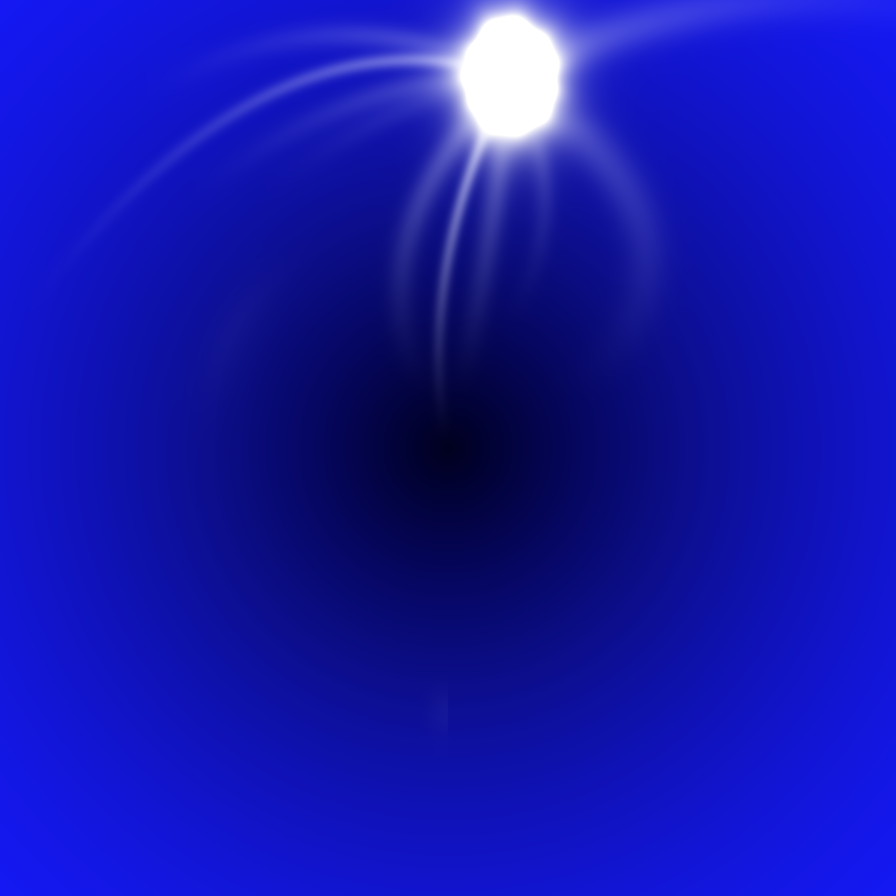
Write a WebGL 1 fragment shader that draws this background.

```glsl
precision highp float;
// A deep blue radial well, dark in the middle, with a white flare near the top.
// Curved light trails leave the flare; each is a parabola with a soft
// cross-section that fades along its length. All light is mixed toward white.

uniform vec2 u_resolution;

// Trail along axis.x, displaced along axis.y by slope * t + bend * t * t.
float trail(vec2 axis, float slope, float bend, float reach, float width) {
  float t = axis.x;
  float tilt = slope + 2.0 * bend * t;
  float offset = axis.y - (slope + bend * t) * t;
  float across = offset / (width * sqrt(1.0 + tilt * tilt));
  float remaining = clamp(1.0 - t / reach, 0.0, 1.0);
  return exp(-across * across) * smoothstep(0.0, 0.06, t) * pow(remaining, 1.4);
}

// Bright core with a slightly uneven rim and a soft halo.
float flare(vec2 q) {
  float angle = atan(q.y, q.x);
  float lumps = 0.0018 * cos(5.0 * angle + 0.7) + 0.0012 * cos(11.0 * angle);
  float d = length(q / vec2(0.8, 1.0)) + lumps;
  return min(1.0, 1.15 * exp(-max(d - 0.064, 0.0) / 0.021));
}

void main() {
  vec2 p = gl_FragCoord.xy / u_resolution;

  // Blue well
  vec2 fromCenter = p - 0.5;
  float r = length(fromCenter);
  float blue = 0.12 + (1.85 - 0.95 * r) * r;
  vec3 color = blue * vec3(0.085, 0.1, 1.0) * vec3(vec2(smoothstep(-0.1, 0.3, r)), 1.0);

  vec2 q = p - vec2(0.570, 0.914);
  vec2 left = vec2(-q.x, q.y);
  vec2 down = vec2(-q.y, q.x);

  // Trails sweeping left
  float light = 0.62 * trail(left, 0.338, -1.52, 0.54, 0.0085);
  light += 0.36 * trail(left, 0.50, -1.34, 0.42, 0.014);
  light += 0.34 * trail(left, 0.03, -1.13, 0.36, 0.014);
  light += 0.22 * trail(left, -0.18, -1.0, 0.28, 0.014);

  // Trails falling toward the center
  light += 0.85 * trail(down, -0.51, 0.81, 0.41, 0.0075);
  light += 0.42 * trail(down, -1.0, 2.04, 0.36, 0.015);
  light += 0.46 * trail(down, -0.11, -0.13, 0.36, 0.014);
  light += 0.28 * trail(down, 0.55, -2.0, 0.28, 0.012);
  light += 0.30 * trail(down, 1.45, -3.47, 0.36, 0.024);

  // Broad trail to the upper right
  light += 0.36 * trail(q, 0.50, -0.72, 0.56, 0.024);

  // Faint wisp around the well and a thin seam below it
  float turn = atan(fromCenter.y, -fromCenter.x) - 0.5;
  float ring = (r - 0.272) / 0.025;
  light += 0.03 * exp(-ring * ring - 12.0 * turn * turn);
  float rise = (p.y - 0.205) / 0.025;
  float seam = smoothstep(0.465, 0.5, p.x) * (1.0 - smoothstep(0.499, 0.501, p.x));
  light += 0.04 * seam * exp(-rise * rise);

  color = mix(color, vec3(0.86, 0.87, 1.0), clamp(light, 0.0, 0.9));
  color = mix(color, vec3(1.0), flare(q));
  gl_FragColor = vec4(color, 1.0);
}
```
